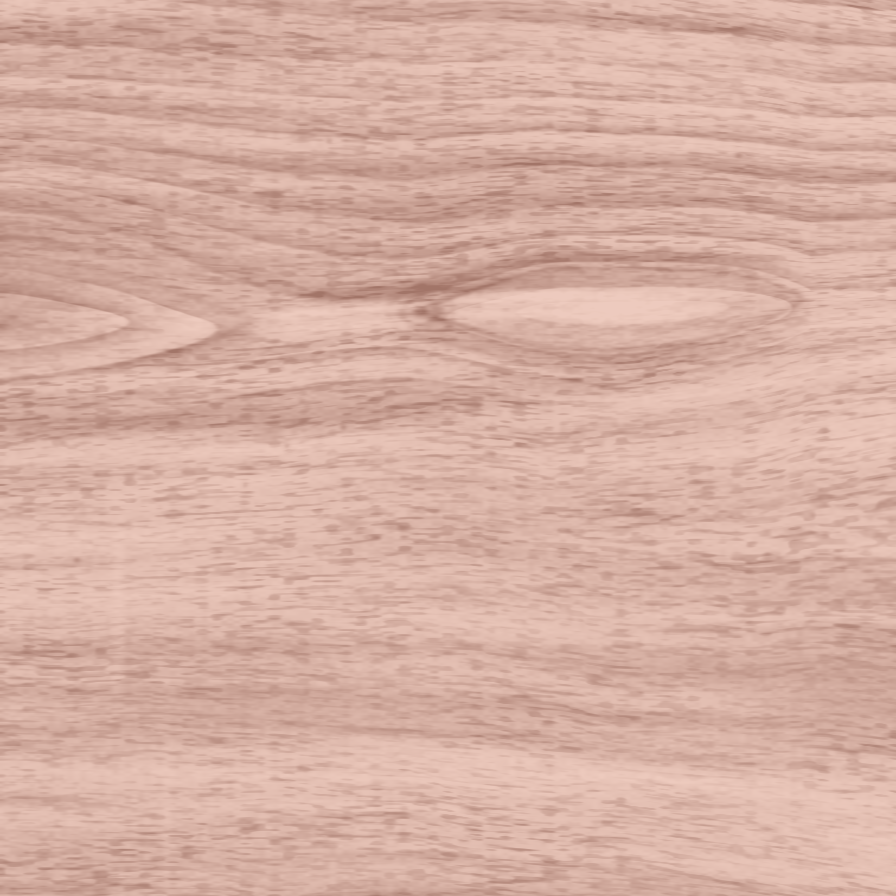
Write a WebGL 1 fragment shader that draws this texture.

```glsl
precision highp float;
// Pale pink wood veneer: horizontal grain flowing around two long lens figures
// with a small knot between them. A bent layer coordinate drives growth rings
// and stretched noise; short dark pores and faint cross marks lie on top.
uniform vec2 u_resolution;

float hash(vec2 p) {
  p = fract(p * vec2(0.1031, 0.1137));
  p += dot(p, p.yx + 33.33);
  return fract((p.x + p.y) * p.x * 17.3);
}

float noise(vec2 p) {
  vec2 i = floor(p), f = fract(p);
  f = f * f * (3.0 - 2.0 * f);
  return mix(mix(hash(i), hash(i + vec2(1, 0)), f.x),
             mix(hash(i + vec2(0, 1)), hash(i + vec2(1, 1)), f.x), f.y);
}

// Noise drawn out along the grain, kept away from the lattice origin.
float streak(vec2 p, float along, float across) {
  return noise(p * vec2(along, across) + vec2(57.0, 431.0));
}

float bell(float x, float width) {
  return exp(-x * x / (width * width));
}

// Half height of the two lens figures at x.
float lensWidth(float x) {
  float left = 0.115 * (1.0 - smoothstep(-0.02, 0.34, x));
  float right = 0.07 * smoothstep(0.43, 0.64, x)
              * sqrt(1.0 - smoothstep(0.74, 0.905, x));
  return left + right;
}

void main() {
  vec2 p = gl_FragCoord.xy / u_resolution;

  // Bend the grain: a rise towards the right and a gentle waviness.
  float y = p.y - 0.11 * p.x * p.x * bell(p.y - 0.56, 0.24);
  y += 0.012 * (streak(p, 4.0, 5.0) - 0.5) + 0.005 * (streak(p, 13.0, 10.0) - 0.5);
  float v = y - 0.64 + 0.056 * p.x * p.x;
  float away = sqrt(v * v + 0.00006);
  float width = lensWidth(p.x);
  float layer = away - width * exp(-away * 6.0);
  float side = smoothstep(-0.03, 0.03, v);
  float flow = v - 0.4 * width * v / (abs(v) + 0.08) * exp(-4.0 * abs(v));
  vec2 grain = vec2(p.x, flow);
  float inside = 1.0 - smoothstep(-0.01, 0.002, layer);

  // Broad to fine streaks.
  float tone = 0.74;
  tone += 0.28 * (streak(grain, 1.2, 10.0) - 0.5);
  tone += 0.27 * (streak(grain, 1.6, 34.0) - 0.5);
  tone += 0.24 * (streak(grain, 4.0, 90.0) - 0.5);
  tone += 0.14 * (streak(p, 4.0, 4.0) - 0.5);

  // Growth rings: a crisp dark edge fading to one side.
  float wobble = noise(vec2(p.x * 1.6 + 20.0, layer * 9.0 + side * 1.3 + 40.0));
  float ring = fract(layer * 23.0 + 1.5 * wobble + 0.35 * side);
  float ringEdge = smoothstep(0.0, 0.1, ring) * pow(1.0 - ring, 2.0);
  float ringStrength = 0.08 + 0.3 * smoothstep(0.48, 0.62, y);
  tone -= ringStrength * (ringEdge - 0.25) * (0.5 + 1.1 * streak(grain, 4.0, 16.0));

  // Lens figures: shaded rim and body, dark outline, pale ragged heart.
  float span = smoothstep(0.1, 0.32, p.x) * (1.0 - smoothstep(0.82, 0.96, p.x));
  tone -= 0.25 * span * bell(layer - 0.006, 0.03);
  float leftBody = 1.0 - smoothstep(0.2, 0.34, p.x);
  tone -= inside * (0.08 + 0.1 * leftBody * smoothstep(0.02, 0.08, -layer));
  tone += 0.12 * leftBody * bell(layer + 0.016, 0.012);
  float outline = bell(layer, 0.0045) + 0.5 * bell(layer - 0.028, 0.005);
  tone -= 0.36 * outline * (1.0 - smoothstep(0.89, 0.94, p.x))
        * (0.35 + 0.9 * streak(p, 8.0, 8.0));
  float heart = smoothstep(0.25, 0.33, p.x) * (1.0 - smoothstep(0.7, 0.85, p.x));
  float ragged = v + 0.028 * (streak(grain, 7.0, 70.0) - 0.5);
  tone += 0.36 * heart * bell(ragged, 0.017);

  // Pale band under the figure and the dark lower edge.
  tone += 0.2 * bell(y - 0.493, 0.014) - 0.17 * bell(y - 0.525, 0.018);
  tone -= 0.22 * (1.0 - smoothstep(0.0, 0.055, p.y + 0.025 * p.x));

  // Knot with faint rings.
  vec2 k = (p - vec2(0.47, 0.652)) * vec2(0.8, 1.0);
  float knot = length(k) + 0.008 * (streak(p, 40.0, 40.0) - 0.5);
  tone -= bell(knot, 0.025) * (0.36 + 0.13 * sin(knot * 480.0));

  // Short fine pores in two sizes, gathered in patches.
  float patches = 0.45 + 0.8 * streak(grain, 7.0, 28.0);
  float pores = smoothstep(0.46, 0.86, streak(grain, 62.0, 370.0));
  float longPores = smoothstep(0.54, 0.9, streak(grain + 3.0, 36.0, 300.0));
  tone -= (0.28 * pores + 0.21 * longPores) * patches * (1.0 - 0.4 * inside);
  tone += 0.15 * (streak(p, 140.0, 340.0) - 0.5);

  // Faint pale marks across the grain, and scattered dark specks.
  for (int i = 0; i < 6; i++) {
    float n = float(i);
    float x = 0.135 + 0.055 * n + 0.012 * (streak(p + n, 3.0, 9.0) - 0.5);
    float reach = bell(p.y - 0.33 + 0.22 * mod(n, 2.0), 0.12);
    tone += 0.13 / (1.0 + 0.6 * n) * bell(p.x - x, 0.008) * reach
          * (0.4 + streak(p, 30.0, 22.0));
    vec2 speck = vec2(hash(vec2(n + 3.0, 8.0)), 0.35 + 0.5 * hash(vec2(n + 9.0, 21.0)));
    tone -= 0.35 * bell(length((p - speck) * vec2(0.8, 1.0)), 0.0035);
  }

  // Stretch the contrast, then ease off the palest tones.
  tone = 0.615 + 1.35 * (tone - 0.53);
  tone -= 0.5 * max(tone - 0.88, 0.0);
  vec3 darkWood = vec3(0.70, 0.53, 0.48);
  vec3 paleWood = vec3(0.91, 0.77, 0.72);
  gl_FragColor = vec4(mix(darkWood, paleWood, clamp(tone, -0.3, 1.1)), 1.0);
}
```
